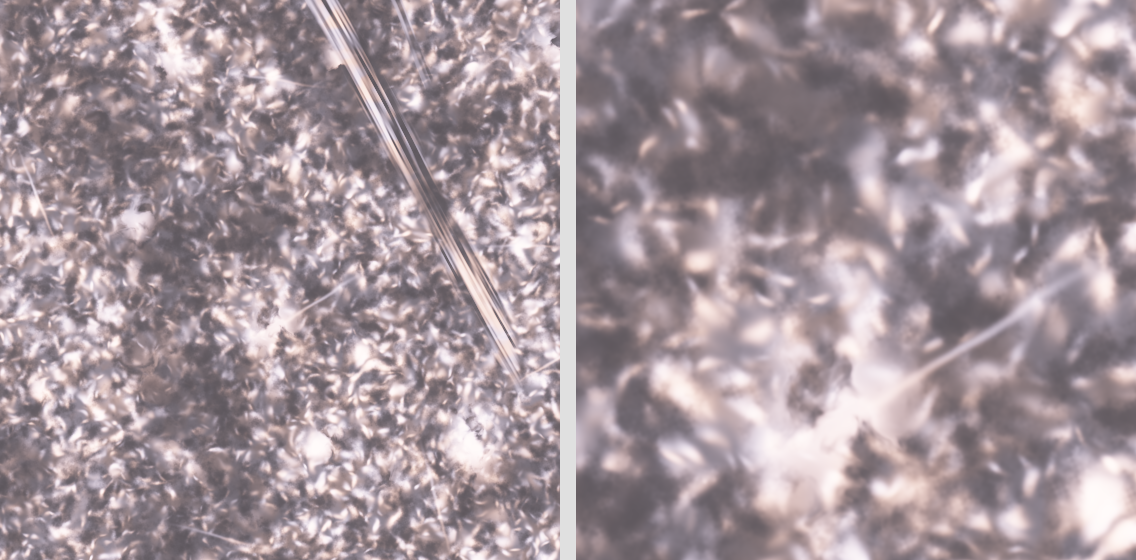
Left, the full canvas; right, a detail of the centre.
This texture is drawn by a WebGL 1 fragment shader. Its source:

```glsl
precision highp float;
// Rough mineral fibre surface under a microscope: mauve-grey ground, clustered
// warm and cool glints, short stray fibres and a long streaked fibre bundle.
// Glints are jittered, warped soft ellipses summed over several grid scales.

uniform vec2 u_resolution;

#define GROUND vec3(0.405, 0.378, 0.404)
#define WHITE vec3(1.0, 0.985, 0.98)
#define WARM vec3(1.36, 0.89, 0.77)
#define COOL vec3(0.98, 0.89, 1.13)
#define GLINT_GAIN 1.55
#define EXPOSURE 1.5
#define SHADOW_TOE 0.12
#define GRAIN_SCALE 21.0
#define CLUSTER_SCALE 6.5
#define WARP 0.011
#define BUNDLE_WIDTH 0.035

const float TAU = 6.28319;

float hash(vec2 p) {
  vec3 q = fract(vec3(p.xyx) * 0.1031);
  q += dot(q, q.yzx + 33.33);
  return fract((q.x + q.y) * q.z);
}

float noise(vec2 p) {
  vec2 i = floor(p), f = fract(p);
  f = f * f * (3.0 - 2.0 * f);
  float low = mix(hash(i), hash(i + vec2(1, 0)), f.x);
  float high = mix(hash(i + vec2(0, 1)), hash(i + vec2(1, 1)), f.x);
  return mix(low, high, f.y);
}

vec2 noise2(vec2 p) {
  return vec2(noise(p), noise(p + 60.0)) - 0.5;
}

float fbm(vec2 p) {
  float sum = 0.0, amp = 0.53;
  for (int i = 0; i < 4; i++) {
    sum += amp * noise(p);
    p = mat2(1.6, 1.2, -1.2, 1.6) * p + 17.3;
    amp *= 0.5;
  }
  return sum;
}

// One scatter of soft ellipses; size is half length and half width in cells.
vec3 glints(vec2 p, float scale, vec2 size, float keep) {
  vec2 q = p * scale, cell = floor(q);
  vec3 light = vec3(0.0);
  for (int y = -1; y <= 1; y++) {
    for (int x = -1; x <= 1; x++) {
      vec2 id = cell + vec2(x, y);
      vec2 seed = id + floor(scale) * 3.0 + 50.0;
      vec2 center = id + vec2(hash(seed), hash(seed + 71.7));
      float angle = TAU * noise(center / scale * 6.0 + 9.0)
                  + 2.2 * (hash(seed + 13.1) - 0.5);
      vec2 along = vec2(cos(angle), sin(angle));
      vec2 d = q - center;
      vec2 extent = size * (0.7 + 0.6 * hash(seed + 29.9));
      vec2 e = vec2(dot(d, along), dot(d, vec2(-along.y, along.x))) / extent;
      float r2 = dot(e, e);
      float power = hash(seed + 47.3);
      power *= power * 1.35 * step(hash(seed + 91.1), keep);
      // Lens fringe: cool on the upper side, warm on the lower side.
      float fringe = 0.35 * (d.y - 0.4 * d.x) / extent.y;
      float hue = clamp(0.5 + fringe + 1.4 * (hash(seed + 5.7) - 0.5), 0.0, 1.0);
      float body = exp(-1.2 * r2) * (1.0 - smoothstep(3.0, 6.0, r2));
      light += power * body * mix(WARM, COOL, hue);
    }
  }
  return light;
}

// Parallel streaks from a to b: x is coverage, y is brightness.
vec2 bundle(vec2 p, vec2 a, vec2 b, float width) {
  vec2 axis = normalize(b - a), d = p - a;
  float u = dot(d, axis), w = dot(d, vec2(-axis.y, axis.x));
  float t = u / length(b - a);
  w -= 0.08 * width * sin(TAU * t);
  float frayed = width * (0.75 + 0.4 * noise(vec2(u * 22.0, 3.0)));
  float cover = 1.0 - smoothstep(0.6 * frayed, frayed, abs(w));
  cover *= smoothstep(-0.03, 0.02, t) * (1.0 - smoothstep(0.96, 1.02, t + 3.0 * w));
  float streak = 0.62 * noise(vec2(w * 125.0 + 40.0, u * 5.0))
               + 0.38 * noise(vec2(w * 270.0 + 80.0, u * 13.0));
  float shade = 1.0 - 0.75 * exp(-pow((t - 0.57) / 0.09, 2.0));
  float glow = smoothstep(0.28, 0.76, streak) * shade;
  return vec2(cover, glow * (0.5 + 0.7 * noise(vec2(u * 14.0, 8.0))));
}

void main() {
  vec2 p = gl_FragCoord.xy / u_resolution;
  vec2 bend = noise2(p * 34.0) + 0.45 * noise2(p * 85.0 + 31.0);
  vec2 q = p + WARP * bend;

  // Bright clusters, dark pools and local hue
  float cluster = smoothstep(0.30, 0.67, fbm(p * CLUSTER_SCALE + 4.0));
  float grain = fbm(p * 48.0 + 20.0);
  float hue = smoothstep(0.3, 0.7, 0.6 * noise(q * 30.0) + 0.4 * noise(q * 70.0 + 5.0));
  vec3 tint = mix(WARM, COOL, hue);

  // Glints from coarse flakes to fine crumbs
  vec3 light = glints(q, GRAIN_SCALE, vec2(0.42, 0.20), 0.85);
  light += glints(q, GRAIN_SCALE * 1.8, vec2(0.42, 0.21), 1.0);
  light += 0.85 * glints(q, GRAIN_SCALE * 2.9, vec2(0.43, 0.23), 1.0);
  float crevice = smoothstep(0.22, 0.68, grain);
  light *= GLINT_GAIN * (0.12 + 0.88 * cluster) * (0.4 + 1.1 * crevice);

  // Dim haze between the glints
  light += tint * (0.02 + (0.05 + 0.12 * cluster) * (0.3 + 1.4 * crevice));

  // Ragged white patches and stray fibres
  float ragged = smoothstep(0.34, 0.60, fbm(q * 38.0 + 7.0));
  light += 2.3 * ragged * glints(q, 6.0, vec2(0.27, 0.19), 0.4);
  light += 0.7 * glints(p + 0.3 * WARP * bend, 5.0, vec2(0.42, 0.017), 0.7);

  // Long bundle and a thin side strand
  vec2 strand = bundle(p, vec2(0.565, 1.02), vec2(0.925, 0.355), BUNDLE_WIDTH);
  vec2 side = bundle(p, vec2(0.70, 1.02), vec2(0.767, 0.85), 0.012);
  light = mix(light, strand.y * 1.9 * tint, 0.88 * strand.x);
  light = mix(light, side.y * COOL, 0.75 * side.x);

  // Film-like exposure: a toe deepens the shadows, highlights roll off to white
  float level = dot(light, vec3(0.333));
  light *= level / (level + SHADOW_TOE);
  vec3 ground = GROUND * (0.84 + 0.24 * grain + 0.06 * cluster);
  gl_FragColor = vec4(mix(WHITE, ground, exp(-EXPOSURE * light)), 1.0);
}
```
